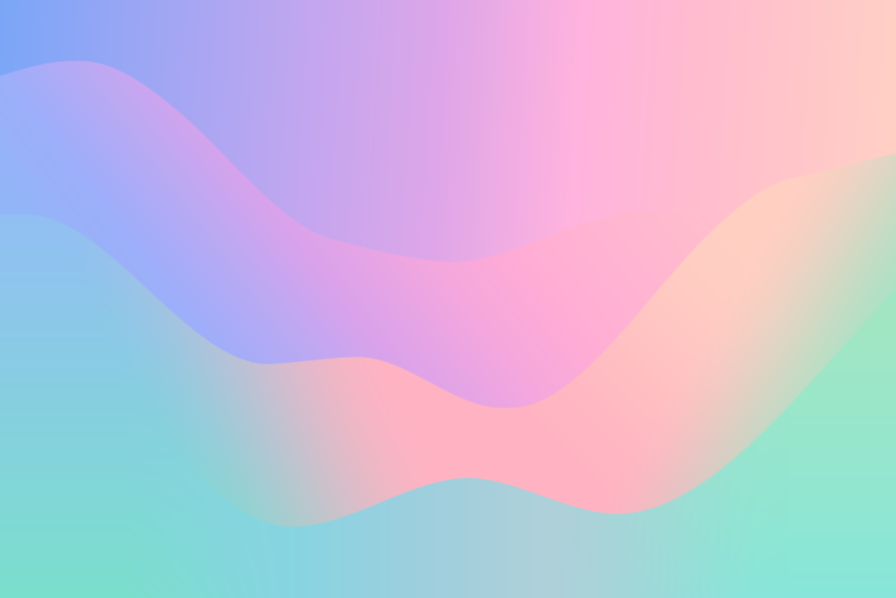
Reproduce this background procedurally as a Shadertoy shader.

```glsl
// Soft pastel waves: four overlapping sheets, each with its own gradient.
// Wave crests are sums of smooth ramps; sheets are laid from back to front,
// with colours that converge at the sides so some edges melt away.

float ramp(float a, float b, float x) { return clamp((x - a) / (b - a), 0.0, 1.0); }

// Crest heights across the canvas
float upperCrest(float x) {
    return 0.848 + 0.05 * smoothstep(-0.08, 0.08, x)
         - 0.25 * smoothstep(0.09, 0.37, x) - 0.087 * smoothstep(0.2, 0.52, x)
         + 0.085 * smoothstep(0.5, 0.72, x);
}

float middleCrest(float x) {
    return 0.641 - 0.25 * smoothstep(0.03, 0.3, x) + 0.012 * smoothstep(0.29, 0.4, x)
         - 0.085 * smoothstep(0.4, 0.56, x)
         + 0.37 * smoothstep(0.57, 0.885, x) + 0.075 * smoothstep(0.8, 1.1, x);
}

float lowerCrest(float x) {
    return 0.38 - 0.261 * smoothstep(0.05, 0.325, x) + 0.082 * smoothstep(0.325, 0.525, x)
         - 0.06 * smoothstep(0.52, 0.69, x) + 0.555 * smoothstep(0.69, 1.19, x);
}

// Blue to lilac, pink and peach, running left to right
vec3 skyColor(float x, float depth) {
    float t = x + 0.04 * depth;
    vec3 c = mix(vec3(0.48, 0.65, 0.97), vec3(0.75, 0.65, 0.94), ramp(0.0, 0.333, t));
    c = mix(c, vec3(0.87, 0.65, 0.91), ramp(0.333, 0.5, t));
    c = mix(c, vec3(1.0, 0.70, 0.87), ramp(0.5, 0.65, t));
    c = mix(c, vec3(1.0, 0.735, 0.81), ramp(0.65, 0.78, t));
    return mix(c, vec3(1.0, 0.81, 0.77), ramp(0.78, 1.0, t));
}

// Periwinkle to orchid and rose, running along the diagonal
vec3 orchidColor(float x, float depth) {
    float t = x - 0.5 * depth;
    vec3 c = mix(vec3(0.57, 0.71, 0.97), vec3(0.62, 0.68, 0.98), ramp(-0.16, -0.05, t));
    c = mix(c, vec3(0.74, 0.66, 0.95), ramp(-0.05, 0.05, t));
    c = mix(c, vec3(0.85, 0.635, 0.92), ramp(0.05, 0.13, t));
    c = mix(c, vec3(0.96, 0.655, 0.865), ramp(0.13, 0.27, t));
    c = mix(c, vec3(1.0, 0.675, 0.835), ramp(0.27, 0.365, t));
    return mix(c, vec3(1.0, 0.755, 0.795), ramp(0.365, 0.65, t));
}

// Aqua shared by the left side of the two front sheets
vec3 aquaColor(float depth) {
    return mix(vec3(0.57, 0.75, 0.95), vec3(0.48, 0.875, 0.80), ramp(0.37, 1.0, depth));
}

// Aqua to coral and peach, turning green at the lower right
vec3 coralColor(float x, float depth) {
    vec3 warm = mix(vec3(1.0, 0.70, 0.76), vec3(1.0, 0.81, 0.76),
                    smoothstep(0.08, 0.55, x - 0.667 * depth));
    vec3 c = mix(aquaColor(depth), warm, smoothstep(0.117, 0.436, x - 0.3 * depth + 0.176));
    return mix(c, vec3(0.60, 0.90, 0.775), smoothstep(1.0, 1.263, x + 0.4 * depth));
}

// Aqua to grey-blue and mint
vec3 mintColor(float x, float depth) {
    vec3 mint = mix(vec3(0.63, 0.90, 0.765), vec3(0.53, 0.90, 0.85), ramp(0.55, 1.0, depth));
    vec3 c = mix(aquaColor(depth), vec3(0.53, 0.83, 0.885), ramp(0.14, 0.325, x));
    c = mix(c, vec3(0.61, 0.81, 0.87), ramp(0.325, 0.455, x));
    c = mix(c, vec3(0.68, 0.815, 0.85), ramp(0.455, 0.6, x));
    return mix(c, mint, smoothstep(0.6, 0.88, x));
}

// Smooth coverage below a crest
float below(float crest, float y) {
    float d = crest - y, w = max(fwidth(d), 0.002);
    return smoothstep(-w, w, d);
}

void mainImage(out vec4 fragColor, in vec2 fragCoord) {
    vec2 uv = fragCoord / iResolution.xy;
    float depth = 1.0 - uv.y;

    // Sheets from back to front
    vec3 color = skyColor(uv.x, depth);
    color = mix(color, orchidColor(uv.x, depth), below(upperCrest(uv.x), uv.y));
    color = mix(color, coralColor(uv.x, depth), below(middleCrest(uv.x), uv.y));
    color = mix(color, mintColor(uv.x, depth), below(lowerCrest(uv.x), uv.y));
    fragColor = vec4(color, 1.0);
}
```
